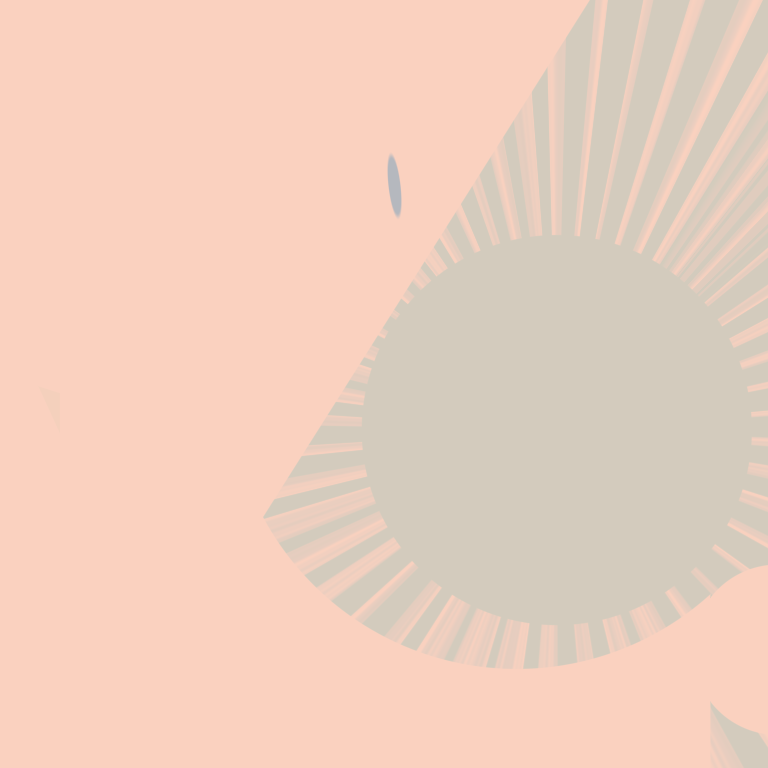
Reproduce this background procedurally as a three.js fragment shader.

```glsl
// Draws a grey disc with a clipped fan of pale rays on a peach ground.
varying vec2 vUv;

const float SOFT = 0.001;

float fill(float d) {
  return 1.0 - smoothstep(-SOFT, SOFT, d);
}

// Signed distance to the fan: slanted left side, round base, scooped corner.
float fanDistance(vec2 p) {
  float side = dot(p - vec2(0.344, 0.329), vec2(-0.845, 0.534));
  float base = length(p - vec2(0.673, 0.504)) - 0.375;
  float scoop = 0.111 - length(p - vec2(1.013, 0.154));
  float body = min(base, min(0.504 - p.y, 0.925 - p.x));
  return max(max(side, body), scoop);
}

// Layered sines across the angle give fine streaks from 0 to 1.
float streaks(float angle) {
  float s = sin(angle * 1.3 + 2.0 * sin(angle * 0.37));
  s += 0.6 * sin(angle * 3.7 + 1.5 * sin(angle * 0.83));
  s += 0.4 * sin(angle * 6.1);
  return 0.5 + 0.25 * s;
}

// x: ray coverage, y: ray brightness.
vec2 rays(vec2 q) {
  float radius = max(length(q), 0.01);
  float angle = degrees(atan(q.y, q.x));
  if (angle < -60.0) angle += 360.0;

  // Ray spacing swells and shrinks around the disc.
  float turn = angle - 102.0;
  float phase = turn / 7.25 + 1.6 * sin(radians(turn * 180.0 / 170.0));
  float id = floor(phase + 0.5);
  float offset = phase - id;

  float leftness = smoothstep(70.0, 115.0, angle);
  float lowness = smoothstep(225.0, 240.0, angle);
  float width = 0.26 + 0.1 * cos((id - 15.5) * 1.142) + 0.06 * lowness;
  width *= mix(0.62, 1.0, leftness);
  float edge = SOFT * 8.0 / radius;
  float bar = 1.0 - smoothstep(width - edge, width + edge, abs(offset));

  // Broad faint rays at the upper right.
  float fine = streaks(angle);
  float wash = smoothstep(41.0, 43.0, angle) * (1.0 - smoothstep(56.0, 58.0, angle));
  wash *= 0.6 * smoothstep(0.25, 0.5, fine);

  float lean = 0.5 + 0.5 * sin(id * 2.4) * offset / width;
  float bright = smoothstep(0.3, 0.9, 0.5 * fine + 0.6 * lean) * bar;
  float cover = max(bar * (0.75 + 0.25 * fine), wash);
  return vec2(cover, bright);
}

void main() {
  vec2 p = vUv;
  vec3 peach = vec3(0.98, 0.82, 0.75);
  vec3 stone = vec3(0.828, 0.798, 0.742);
  vec3 blush = vec3(0.91, 0.803, 0.748);
  vec3 slate = vec3(0.71, 0.72, 0.745);
  vec3 color = peach;

  // Fan with rays outside the disc.
  vec2 q = p - vec2(0.725, 0.44);
  vec2 ray = rays(q);
  float outside = 1.0 - fill(length(q) - 0.254);
  vec3 fan = mix(stone, mix(blush, peach, ray.y), ray.x * outside);
  color = mix(color, fan, fill(fanDistance(p)));

  // Slim leaning leaf.
  vec2 leaf = p - vec2(0.5137, 0.758);
  leaf.x += 0.11 * leaf.y;
  float leafDistance = (length(leaf / vec2(0.0078, 0.04)) - 1.0) * 0.0078;
  color = mix(color, slate, fill(leafDistance));

  // Faint triangular chip.
  vec2 chip = p - vec2(0.05, 0.497);
  float top = (chip.y + 0.32 * chip.x) * 0.95;
  float slope = (-chip.y - 2.18 * chip.x) * 0.417;
  float chipDistance = max(max(top, slope), chip.x - 0.028);
  color = mix(color, vec3(0.957, 0.816, 0.737), fill(chipDistance));

  gl_FragColor = vec4(color, 1.0);
}
```
